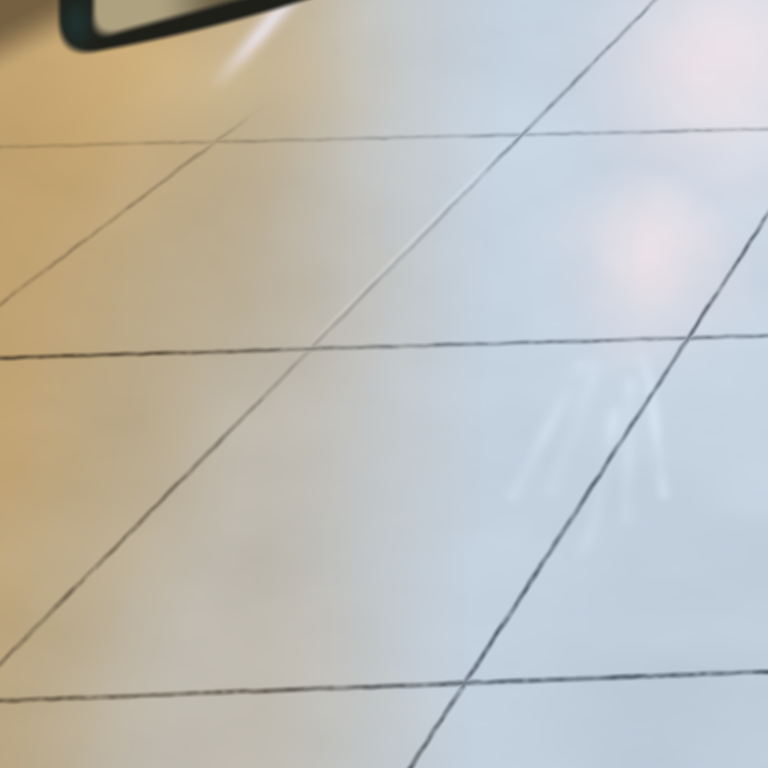
Write a three.js fragment shader that draws this texture.

```glsl
varying vec2 vUv;

// Floor plane in homogeneous canvas space: one tile across, one tile down, origin
#define TILE_ACROSS vec3(0.4018, 0.0160, 0.0082)
#define TILE_DOWN vec3(-0.3549, -0.3863, -0.1969)
#define TILE_ORIGIN vec3(0.680, 0.8245, 1.0)
#define JOINT_NEAR 0.0032
#define JOINT_FAR 0.0020
#define EDGE_SOFT 0.0032
#define TAN vec3(0.755, 0.635, 0.44)
#define SAND vec3(0.735, 0.67, 0.55)
#define GREY vec3(0.75, 0.73, 0.69)
#define SKY_BLUE vec3(0.775, 0.83, 0.885)
#define GLOW vec3(0.93, 0.89, 0.91)
#define DARK_RIM vec3(0.12, 0.12, 0.10)

float hash(vec2 p) {
  p = fract(p * vec2(123.34, 345.45));
  p += dot(p, p + 34.35);
  return fract(p.x * p.y);
}

float noise(vec2 p) {
  vec2 i = floor(p), f = fract(p);
  f = f * f * (3.0 - 2.0 * f);
  return mix(mix(hash(i), hash(i + vec2(1, 0)), f.x),
             mix(hash(i + vec2(0, 1)), hash(i + 1.0), f.x), f.y);
}

float fbm(vec2 p) {
  float sum = 0.0, amp = 0.5;
  for (int i = 0; i < 4; i++) {
    sum += amp * noise(p);
    p = p * 2.03 + 7.1;
    amp *= 0.5;
  }
  return sum;
}

float smoothMax(float a, float b, float k) {
  float h = max(k - abs(a - b), 0.0) / k;
  return max(a, b) + h * h * k * 0.25;
}

float segment(vec2 p, vec2 a, vec2 b) {
  vec2 ab = b - a;
  return length(p - a - ab * clamp(dot(p - a, ab) / dot(ab, ab), 0.0, 1.0));
}

float spot(vec2 p, vec2 centre, vec2 radius) {
  vec2 q = (p - centre) / radius;
  return exp(-dot(q, q));
}

// Signed canvas distance to the nearest joint (x) and its index (y)
vec2 joint(vec3 q, vec3 n, vec3 m) {
  float w = dot(q, m), s = dot(q, n) / w;
  float id = floor(s + 0.5);
  return vec2((s - id) * abs(w) / length(n.xy - s * m.xy), id);
}

float lineMask(float d, float halfWidth) {
  return 1.0 - smoothstep(halfWidth - EDGE_SOFT, halfWidth + EDGE_SOFT, abs(d));
}

vec3 floorLight(vec2 p) {
  float drift = 0.09 * (fbm(p * 5.0) - 0.47);
  float warm = p.x + 0.36 * (1.0 - p.y) + drift;
  vec3 col = mix(TAN, SAND, smoothstep(0.13, 0.40, warm));
  col = mix(col, GREY, smoothstep(0.34, 0.58, warm));
  col = mix(col, SKY_BLUE, smoothstep(0.36, 0.70, p.x + 0.04 * (1.0 - p.y) + drift));
  col += 0.06 * spot(p, vec2(0.24, 0.91), vec2(0.20, 0.09)) * vec3(1.0, 0.9, 0.6);
  // Window glow and cloudy sheen
  vec2 q = p + 0.08 * (vec2(fbm(p * 9.0), fbm(p * 9.0 + 5.0)) - 0.47);
  float glow = spot(q, vec2(0.85, 0.67), vec2(0.09, 0.11));
  glow = max(glow, spot(q, vec2(0.95, 0.92), vec2(0.15, 0.15)));
  col = mix(col, GLOW, 0.9 * glow);
  col -= 0.03 * spot(p, vec2(0.95, 0.08), vec2(0.35, 0.25));
  return col + 0.045 * (fbm(p * vec2(6.0, 11.0)) - 0.47);
}

void main() {
  vec2 p = vUv;
  vec3 col = floorLight(p);

  // Faint scuffs across the blue tiles
  for (int i = 0; i < 5; i++) {
    float k = float(i);
    vec2 a = vec2(0.66 + 0.05 * k, 0.28 + 0.08 * hash(vec2(k, 3.0)));
    vec2 b = a + vec2(0.09 - 0.03 * k, 0.17);
    float d = segment(p + 0.025 * (noise(p * 12.0) - 0.5), a, b);
    col += 0.05 * exp(-d * d / 0.00010) * noise(p * 20.0 + k);
  }

  // Tile joints, following the perspective plane
  vec3 q = vec3(p, 1.0), plane = cross(TILE_ACROSS, TILE_DOWN);
  vec2 column = joint(q, cross(TILE_DOWN, TILE_ORIGIN), plane);
  vec2 row = joint(q, cross(TILE_ORIGIN, TILE_ACROSS), plane);
  float halfWidth = mix(JOINT_NEAR, JOINT_FAR, p.y);
  float wear = 0.45 + 0.55 * noise(p * 40.0) + 0.45 * noise(p * 130.0);
  float wobble = 0.0016 * (noise(p * 60.0) - 0.5);
  float centreColumn = step(abs(column.y), 0.5);
  float middle = smoothstep(0.38, 0.54, p.y) * (1.0 - smoothstep(0.74, 0.84, p.y));

  // Each joint has its own faded stretches
  float rowInk = 0.17 + 0.17 * row.y + 0.09 * p.x;
  if (abs(row.y - 1.0) < 0.5) rowInk += 0.34 * (1.0 - smoothstep(0.15, 0.42, p.x));
  rowInk *= step(-0.5, row.y);
  float columnInk = 0.38 + 0.16 * column.y - 0.20 * middle * centreColumn;
  if (column.y < -0.5) columnInk = 0.24 * (1.0 - smoothstep(0.80, 0.87, p.y));
  columnInk *= step(-1.5, column.y);

  vec3 grout = mix(vec3(0.22, 0.18, 0.12), vec3(0.18, 0.22, 0.27), smoothstep(0.2, 0.7, p.x));
  float ink = max(rowInk * lineMask(row.x + wobble, halfWidth),
                  columnInk * lineMask(column.x + wobble, halfWidth));
  float bevel = lineMask(column.x + 0.005, 0.002) * centreColumn;
  col += 0.04 * bevel * middle * smoothstep(0.52, 0.60, p.y);
  col = mix(col, grout, clamp(ink * wear, 0.0, 0.9));

  // Shaded corner and bright reflected streak
  float corner = smoothstep(-0.03, 0.04, p.y - 0.930 - 0.5 * p.x);
  col = mix(col, vec3(0.46, 0.38, 0.26), corner * (1.0 - smoothstep(0.08, 0.14, p.x)));
  float streak = segment(p, vec2(0.285, 0.89), vec2(0.375, 1.0));
  col = mix(col, vec3(0.92, 0.89, 0.92), 0.85 * exp(-streak * streak / 0.00014) * smoothstep(0.87, 0.96, p.y));

  // Dark rounded rim with a beige inside
  float outer = smoothMax(0.077 - p.x, 0.97 * (0.934 + 0.19 * (p.x - 0.13) + 0.25 * (p.x - 0.15) * (p.x - 0.15) - p.y), 0.05);
  float inner = smoothMax(0.122 - p.x, 0.96 * (0.960 + 0.27 * (p.x - 0.16) - p.y), 0.03);
  vec3 inside = mix(vec3(0.68, 0.63, 0.50), vec3(0.40, 0.36, 0.27), smoothstep(0.20, 0.30, p.x));
  vec3 rim = DARK_RIM + vec3(0.0, 0.07, 0.08) * spot(p, vec2(0.10, 0.97), vec2(0.02, 0.03));
  col = mix(col, rim, 1.0 - smoothstep(-0.005, 0.005, outer));
  col = mix(col, inside, 1.0 - smoothstep(-0.006, 0.006, inner));

  gl_FragColor = vec4(clamp(col, 0.0, 1.0), 1.0);
}
```
